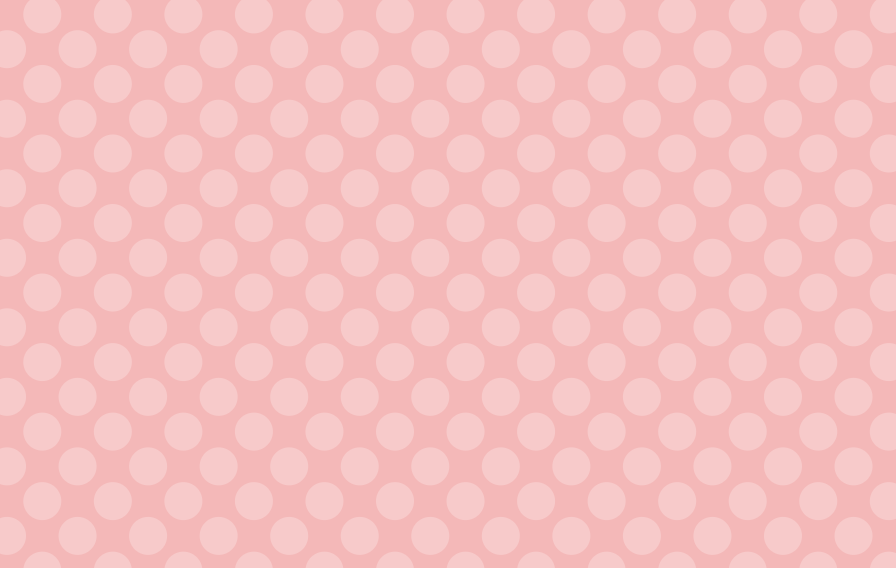
Write a Shadertoy shader that draws this pattern.

```glsl
// Staggered pale polka dots on a flat pink ground.

const vec3 GROUND_PINK = vec3(0.957, 0.721, 0.721);
const vec3 DOT_PINK = vec3(0.969, 0.792, 0.792);

// Lengths are in canvas widths, measured from the upper left corner.
const vec2 CELL = vec2(0.07873, 0.0776);
const vec2 FIRST_DOT = vec2(0.0472, 0.0161);
const float DOT_RADIUS = 0.0212;

// Distance from p to the nearest point of a rectangular grid.
float gridDistance(vec2 p, vec2 cell) {
    return length((fract(p / cell + 0.5) - 0.5) * cell);
}

// Signed distance to dots on grid points and cell centres.
float staggeredDots(vec2 p, vec2 cell, float radius) {
    float corners = gridDistance(p, cell);
    float centres = gridDistance(p - 0.5 * cell, cell);
    return min(corners, centres) - radius;
}

// Coverage of a shape, smoothed over one pixel.
float coverage(float signedDistance, float pixel) {
    return clamp(0.5 - signedDistance / pixel, 0.0, 1.0);
}

void mainImage(out vec4 fragColor, in vec2 fragCoord) {
    float pixel = 1.0 / iResolution.x;
    vec2 p = vec2(fragCoord.x, iResolution.y - fragCoord.y) * pixel;

    float dots = staggeredDots(p - FIRST_DOT, CELL, DOT_RADIUS);
    vec3 color = mix(GROUND_PINK, DOT_PINK, coverage(dots, pixel));
    fragColor = vec4(color, 1.0);
}
```
